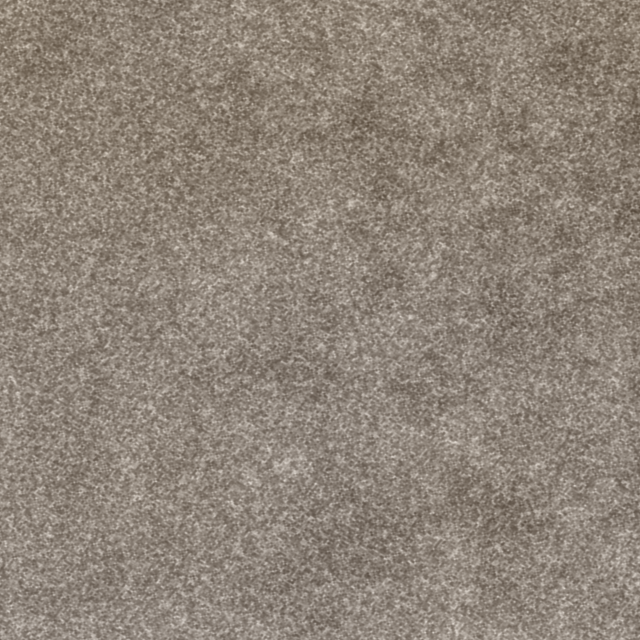
Write a WebGL 1 fragment shader that draws this texture.

```glsl
#ifdef GL_FRAGMENT_PRECISION_HIGH
precision highp float;
#else
precision mediump float;
#endif

uniform vec2 u_resolution;

const vec3 DARK_STONE = vec3(0.44, 0.395, 0.35);
const vec3 PALE_STONE = vec3(0.69, 0.653, 0.613);
const vec3 WARM_SHIFT = vec3(0.007, 0.0, -0.016);
const float MEAN_TONE = 0.455;

float hash(vec2 cell) {
  vec3 p = fract(cell.xyx * vec3(0.1031, 0.1030, 0.0973));
  p += dot(p, p.yzx + 33.33);
  return fract((p.x + p.y) * p.z);
}

// Value noise centred on zero
float noise(vec2 p) {
  vec2 cell = floor(p);
  vec2 f = fract(p);
  vec2 w = f * f * (3.0 - 2.0 * f);
  float low = mix(hash(cell), hash(cell + vec2(1.0, 0.0)), w.x);
  float high = mix(hash(cell + vec2(0.0, 1.0)), hash(cell + vec2(1.0, 1.0)), w.x);
  return mix(low, high, w.y) - 0.5;
}

vec2 rotate(vec2 p, float angle) {
  float c = cos(angle);
  float s = sin(angle);
  return vec2(c * p.x - s * p.y, s * p.x + c * p.y);
}

// Ragged blotches: octaves are turned to hide the lattice
float blotches(vec2 p, float gain) {
  float sum = 0.0;
  float total = 0.0;
  float amplitude = 1.0;
  for (int i = 0; i < 4; i++) {
    sum += amplitude * noise(p);
    total += amplitude;
    amplitude *= gain;
    p = rotate(p, 0.65) * 2.03 + 17.3;
  }
  return sum / total;
}

// Fine speckle, slightly wider than tall
float speckle(vec2 uv) {
  vec2 p = uv * vec2(0.93, 1.07);
  return 0.88 * noise(rotate(p, 0.6) * 320.0)
       + 0.78 * noise(rotate(p, -0.35) * 250.0 + 41.0)
       + 0.30 * noise(rotate(p, 0.95) * 130.0 + 83.0);
}

// Broad light: pale towards the bottom and along the left edge
float broadLight(vec2 uv) {
  vec2 toSheen = uv - vec2(0.1, 0.13);
  float vertical = mix(0.06, -0.06, uv.y);
  float leftBand = 0.06 * (1.0 - smoothstep(0.0, 0.09, uv.x));
  float rightEdge = 0.06 * smoothstep(0.95, 1.0, uv.x);
  float sheen = 0.05 * exp(-12.0 * dot(toSheen, toSheen));
  return vertical + leftBand - rightEdge + sheen;
}

void main() {
  vec2 uv = gl_FragCoord.xy / u_resolution;

  // Patches grow bolder towards the right
  float boldness = mix(0.5, 0.95, smoothstep(0.2, 0.7, uv.x));
  float patches = boldness * blotches(uv * 10.0 + 7.0, 0.9);
  float clouds = 0.07 * noise(uv * 4.0 + 3.0);

  // Squaring adds a few pale glints to the grain
  float grain = speckle(uv);
  grain += 0.3 * grain * grain;

  float tone = MEAN_TONE + broadLight(uv) + clouds + patches + grain;

  // Brown cast at the top and in scattered stains
  float warmth = smoothstep(0.3, 1.0, uv.y) + 0.6 * noise(uv * 4.0 + 29.0);
  vec3 colour = mix(DARK_STONE, PALE_STONE, tone) + WARM_SHIFT * (warmth - 0.25);

  gl_FragColor = vec4(clamp(colour, 0.0, 1.0), 1.0);
}
```
